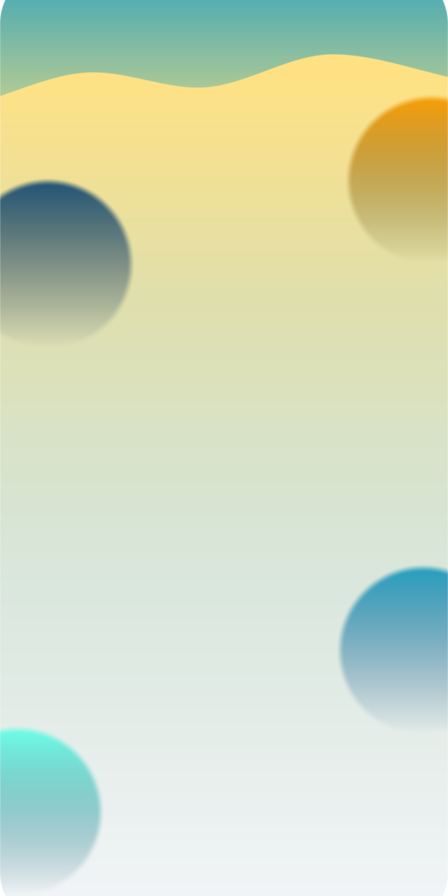
Give the GLSL for this background, as a WebGL 1 fragment shader.

```glsl
precision highp float;

uniform vec2 u_resolution;

// Depth of the wavy sand edge below the top, eased between crests and troughs
float waveDepth(float x) {
  return 0.24
    - 0.0785 * smoothstep(-0.13, 0.208, x)
    + 0.034 * smoothstep(0.208, 0.443, x)
    - 0.0742 * smoothstep(0.443, 0.742, x)
    + 0.066 * smoothstep(0.742, 1.12, x);
}

// Vertical wash from warm sand down to pale mist
vec3 sandColor(float depth) {
  vec3 color = vec3(1.0, 0.882, 0.514);
  color = mix(color, vec3(0.875, 0.875, 0.675), clamp((depth - 0.16) / 0.507, 0.0, 1.0));
  color = mix(color, vec3(0.845, 0.89, 0.80), clamp((depth - 0.667) / 0.375, 0.0, 1.0));
  color = mix(color, vec3(0.855, 0.906, 0.87), clamp((depth - 1.042) / 0.291, 0.0, 1.0));
  return mix(color, vec3(0.945, 0.957, 0.965), clamp((depth - 1.333) / 0.667, 0.0, 1.0));
}

// Soft-edged disc that fades out from its top to its bottom
vec3 addOrb(vec3 base, vec2 p, vec2 center, vec3 topColor, vec3 tailColor) {
  const float radius = 0.1875;
  vec2 offset = p - center;
  float fade = clamp(0.5 + 0.5 * offset.y / radius, 0.0, 1.0);
  float cover = 1.0 - smoothstep(radius - 0.012, radius + 0.008, length(offset));
  return mix(base, mix(tailColor, topColor, fade), cover * fade);
}

float roundedBox(vec2 p, vec2 halfSize, float radius) {
  vec2 q = abs(p) - halfSize + radius;
  return length(max(q, 0.0)) + min(max(q.x, q.y), 0.0) - radius;
}

void main() {
  // Canvas is one unit wide and two units high
  vec2 p = gl_FragCoord.xy / u_resolution * vec2(1.0, 2.0);
  float pixel = 1.0 / u_resolution.x;
  float depth = 2.0 - p.y;

  // Sky and sand
  vec3 sky = mix(vec3(0.34, 0.68, 0.69), vec3(0.67, 0.785, 0.59), clamp(depth / 0.2, 0.0, 1.0));
  float sandMask = smoothstep(-pixel, pixel, depth - waveDepth(p.x));
  vec3 color = mix(sky, sandColor(depth), sandMask);

  // Fading orbs: amber, navy, blue, aqua
  color = addOrb(color, p, vec2(0.964, 1.596), vec3(0.97, 0.62, 0.03), vec3(0.24, 0.26, 0.12));
  color = addOrb(color, p, vec2(0.107, 1.409), vec3(0.13, 0.33, 0.46), vec3(0.06, 0.18, 0.33));
  color = addOrb(color, p, vec2(0.945, 0.547), vec3(0.15, 0.62, 0.75), vec3(0.20, 0.36, 0.54));
  color = addOrb(color, p, vec2(0.039, 0.187), vec3(0.43, 1.0, 0.91), vec3(0.02, 0.30, 0.42));

  // Rounded panel corners
  float panel = roundedBox(p - vec2(0.5, 1.0), vec2(0.5, 1.078), 0.133);
  color = mix(color, vec3(1.0), smoothstep(-pixel, pixel, panel));

  gl_FragColor = vec4(color, 1.0);
}
```
